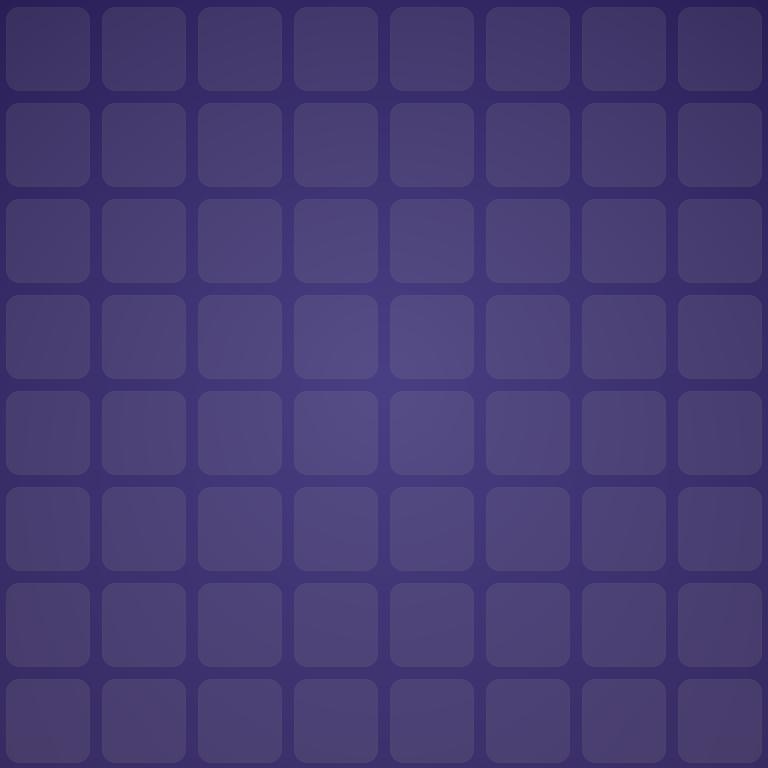
This pattern is drawn by a WebGL 2 fragment shader. Its source:

```glsl
#version 300 es
precision highp float;

uniform vec2 u_resolution;
out vec4 fragColor;

const float REPEATS = 8.0;
const vec2 TILE_CENTER = vec2(0.5, 0.49);
const float TILE_HALF = 0.4375;
const float CORNER_RADIUS = 0.14;
const float RIM_WIDTH = 0.012;

const vec3 BASE_BOTTOM = vec3(0.22, 0.17, 0.385);
const vec3 BASE_TOP = vec3(0.165, 0.118, 0.34);
const vec3 GLOW = vec3(0.285, 0.245, 0.515);
const vec3 TILE_TINT = vec3(0.98, 1.0, 0.75);

float roundedBox(vec2 p, vec2 halfSize, float radius) {
    vec2 q = abs(p) - halfSize + radius;
    return length(max(q, 0.0)) + min(max(q.x, q.y), 0.0) - radius;
}

float coverage(float dist, float pixel) {
    return 1.0 - smoothstep(-0.5 * pixel, 0.5 * pixel, dist);
}

// Vertical gradient under a central radial glow
vec3 backdrop(vec2 uv, vec2 glowCenter, float glowRadius) {
    vec3 base = mix(BASE_BOTTOM, BASE_TOP, uv.y);
    float glow = max(1.0 - length(uv - glowCenter) / glowRadius, 0.0);
    return mix(base, GLOW, glow);
}

// Translucent rounded tile with a faint lighter rim
float tileOpacity(vec2 cell, float pixel) {
    float dist = roundedBox(cell - TILE_CENTER, vec2(TILE_HALF), CORNER_RADIUS);
    float fill = coverage(dist, pixel);
    float rim = fill - coverage(dist + RIM_WIDTH, pixel);
    return 0.075 * fill + 0.008 * rim;
}

void main() {
    vec2 uv = gl_FragCoord.xy / u_resolution;
    float pixel = REPEATS / min(u_resolution.x, u_resolution.y);

    vec3 color = backdrop(uv, vec2(0.5), 0.7);
    color = mix(color, TILE_TINT, tileOpacity(fract(uv * REPEATS), pixel));

    fragColor = vec4(color, 1.0);
}
```
